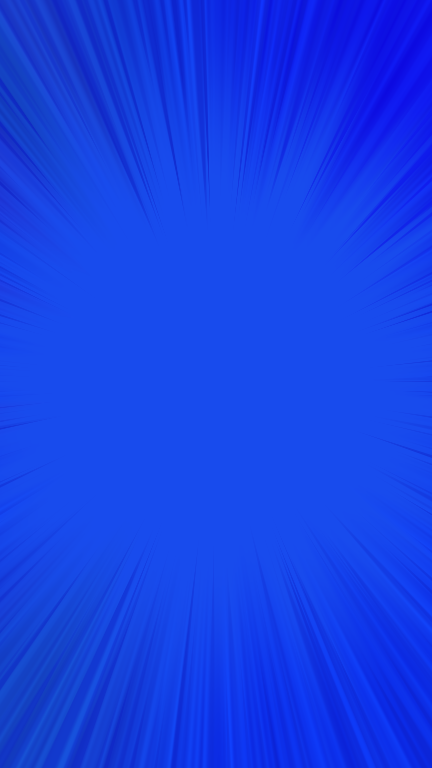
This background is drawn by a Shadertoy shader. Its source:

```glsl
// Blue radial speed lines streaming outward from a calm, empty centre.

const float TAU = 6.2831853;
const vec3 BASE_BLUE = vec3(0.095, 0.295, 0.93);
const vec3 DEEP_BLUE = vec3(0.055, 0.07, 0.92);
const vec3 CLEAR_BLUE = vec3(0.05, 0.20, 0.94);
const vec3 STEEL_BLUE = vec3(0.08, 0.27, 0.77);
const vec3 VIOLET = vec3(0.17, 0.16, 0.82);
const vec3 SHADOW_BLUE = vec3(0.05, 0.11, 0.76);

float hash(float cell, float seed) {
    return fract(sin(cell * 12.9898 + seed * 78.233) * 43758.547);
}

// Smooth noise around the circle; turn runs from 0 to 1 without a seam.
float ringNoise(float turn, float cells, float seed) {
    float x = turn * cells;
    float cell = floor(x);
    float blend = smoothstep(0.0, 1.0, x - cell);
    return mix(hash(mod(cell, cells), seed),
               hash(mod(cell + 1.0, cells), seed), blend);
}

// Soft weight around one direction, measured in turns.
float sector(float turn, float middle, float halfWidth) {
    float away = abs(fract(turn - middle + 0.5) - 0.5);
    return 1.0 - smoothstep(0.0, halfWidth, away);
}

// One tapered ray per angular cell, each with its own start and strength.
float rays(float turn, float radius, float cells, float seed) {
    float x = turn * cells;
    float cell = mod(floor(x), cells);
    float start = mix(0.30, 0.72, hash(cell, seed));
    float grow = smoothstep(start, start + 0.35, radius);
    float across = abs(fract(x) - 0.5 - 0.3 * (hash(cell, seed + 1.0) - 0.5));
    float width = mix(0.10, 0.34, grow);
    float line = 1.0 - smoothstep(width * 0.25, width, across);
    float strength = hash(cell, seed + 2.0);
    return line * strength * strength * smoothstep(start, start + 0.18, radius);
}

// Broad colour of the outer area in each direction.
vec3 outerTint(float turn) {
    vec3 tint = CLEAR_BLUE;
    tint = mix(tint, DEEP_BLUE, sector(turn, 0.16, 0.13));
    tint = mix(tint, STEEL_BLUE, sector(turn, 0.34, 0.11));
    tint = mix(tint, STEEL_BLUE, sector(turn, 0.665, 0.10));
    float leftSide = sector(turn, 0.50, 0.27);
    float violetBand = smoothstep(0.50, 0.85, ringNoise(turn, 46.0, 4.0));
    return mix(tint, VIOLET, leftSide * violetBand * 0.9);
}

void mainImage(out vec4 fragColor, in vec2 fragCoord) {
    vec2 p = (fragCoord - 0.5 * iResolution.xy) / iResolution.x;
    float radius = length(p);
    float turn = fract(atan(p.y, p.x) / TAU);

    // Ragged edge of the plain centre
    float ragged = 0.6 * ringNoise(turn, 70.0, 1.0)
                 + 0.4 * ringNoise(turn, 230.0, 2.0);
    float edge = 0.30 + 0.22 * ragged;
    float outer = smoothstep(edge, edge + 0.48, radius);
    vec3 color = mix(BASE_BLUE, outerTint(turn), outer);

    // Fine light and dark grain along the rays
    float grain = ringNoise(turn, 620.0, 3.0) - 0.5;
    grain += 0.8 * (ringNoise(turn, 260.0, 6.0) - 0.5);
    color += grain * outer * vec3(0.015, 0.075, 0.085);

    // Tapered dark streaks, stronger above than below
    float streaks = 0.0;
    for (int i = 0; i < 3; i++) {
        float layer = float(i);
        streaks += rays(turn, radius, 110.0 + 75.0 * layer, 11.0 + 5.0 * layer);
    }
    float density = mix(0.42, 0.62, smoothstep(-0.4, 0.5, p.y));
    vec3 streakColor = mix(SHADOW_BLUE, DEEP_BLUE, sector(turn, 0.14, 0.14));
    color = mix(color, streakColor, min(streaks, 1.0) * density);

    fragColor = vec4(clamp(color, 0.0, 1.0), 1.0);
}
```
